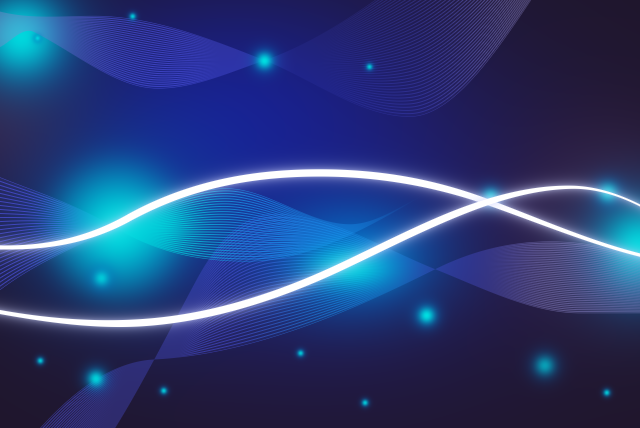
A Shadertoy shader for this background:

```glsl
// Flowing light ribbons over a deep indigo field with cyan glows and sparks.
// Curves are chains of cubic Hermite spans; each woven band fills the space
// between two such curves with evenly spaced fine lines.

#define ASPECT 1.5
#define LINE_WIDTH .0011
#define BAND_FILL .12
#define BAND_CAP .5
#define RIBBON_WIDTH .0085
#define RIBBON_HALO .011
#define SPARK_CELL .25
#define SPARK_SIZE .011
#define SPARK_CHANCE .78

const vec3 NIGHT = vec3(.122, .085, .165);
const vec3 ROYAL = vec3(.09, .13, .6);
const vec3 INDIGO = vec3(.14, .13, .47);
const vec3 PLUM = vec3(.27, .16, .29);
const vec3 AZURE = vec3(.02, .42, .74);
const vec3 CYAN = vec3(0, .87, .88);
const vec3 VIOLET = vec3(.3, .32, .88);
const vec3 LILAC = vec3(.56, .53, .8);
const vec3 SKY = vec3(.1, .56, .93);

vec2 hash2(vec2 cell) {
    vec3 q = fract(cell.xyx * vec3(.1031, .1030, .0973));
    q += dot(q, q.yzx + 33.33);
    return fract((q.xx + q.yz) * q.zy);
}

// Hermite span between knots (x, y, slope); returns height and slope.
vec2 span(float x, vec3 a, vec3 b) {
    float w = b.x - a.x, xc = clamp(x, a.x, b.x), t = (xc - a.x) / w, u = 1. - t;
    float y = mix(a.y, b.y, t * t * (3. - 2. * t)) + w * t * u * (a.z * u - b.z * t);
    float m = 6. * t * u * (b.y - a.y) / w
            + a.z * u * (1. - 3. * t) + b.z * t * (3. * t - 2.);
    return vec2(y + m * (x - xc), m);
}

vec2 curve(float x, vec3 a, vec3 b, vec3 c, vec3 d, vec3 e) {
    if (x < b.x) return span(x, a, b);
    if (x < c.x) return span(x, b, c);
    return x < d.x ? span(x, c, d) : span(x, d, e);
}

// Coverage of a band of fine lines between two edge curves.
float band(float y, vec2 a, vec2 b, float count) {
    float px = 1. / iResolution.y, height = b.x - a.x;
    height = abs(height) < 1e-4 ? 1e-4 : height;
    float v = (y - a.x) / height;
    float slope = mix(a.y, b.y, clamp(v, 0., 1.));
    float thick = abs(height) * inversesqrt(1. + slope * slope);
    float gap = thick / count;
    float d = abs(fract(v * count + .5) - .5) * gap;
    float line = clamp((LINE_WIDTH - d) / px + .5, 0., 1.);
    float average = min(BAND_CAP, 2. * LINE_WIDTH / gap);
    line = mix(average, line, smoothstep(px, 2.2 * px, gap));
    float outside = (abs(v - .5) - .5) * thick;
    return mix(BAND_FILL, 1., line) * clamp(.5 - outside / px, 0., 1.);
}

float blob(vec2 p, vec2 centre, vec2 radius) {
    vec2 q = (p - centre) / radius;
    return exp(-dot(q, q));
}

// Cyan core inside a wider azure halo.
vec3 glow(vec3 col, vec2 p, vec2 centre, float radius, float power) {
    col = mix(col, AZURE, .75 * power * blob(p, centre, vec2(radius)));
    return mix(col, CYAN, power * blob(p, centre, vec2(radius * .55)));
}

vec3 ribbon(vec3 col, float y, vec2 path, float width) {
    float d = abs(y - path.x) * inversesqrt(1. + path.y * path.y) - width;
    col = mix(col, vec3(.82, .84, 1), .5 * exp(-max(d, 0.) / RIBBON_HALO));
    return mix(col, vec3(1), clamp(.5 - d * iResolution.y, 0., 1.));
}

void mainImage(out vec4 fragColor, in vec2 fragCoord) {
    vec2 p = fragCoord / iResolution.xy * vec2(ASPECT, 1);
    float x = p.x, y = p.y;

    // Night field with broad blue light and plum fringes
    vec3 col = mix(NIGHT, INDIGO, .8 * blob(p, vec2(.76, .5), vec2(.56, .4)));
    col = mix(col, ROYAL, .9 * blob(p, vec2(.54, .7), vec2(.44, .33)));
    col = mix(col, PLUM, .6 * blob(p, vec2(0, .74), vec2(.17)));
    col = mix(col, PLUM, .7 * blob(p, vec2(1.43, .48), vec2(.22)));

    // Large glows
    col = glow(col, p, vec2(.05, .915), .15, .95);
    col = mix(col, AZURE, .45 * blob(p, vec2(.28, .49), vec2(.25, .22)));
    float disc = length(p - vec2(.275, .465)) / .155;
    col = mix(col, vec3(0, .53, .75), .75 * exp(-pow(disc, 4.)));
    col = mix(col, CYAN, .95 * exp(-2.4 * disc * disc));
    col = mix(col, vec3(0, .47, .82), .85 * blob(p, vec2(.83, .4), vec2(.19, .13)));
    col = glow(col, p, vec2(1.5, .42), .15, .95);

    // Upper band, twisting twice
    vec2 a = curve(x, vec3(0, .973, -.25), vec3(.22, .963, 0),
        vec3(.62, .859, -.4), vec3(.96, .727, 0), vec3(1.245, 1, 1.5));
    vec2 b = curve(x, vec3(0, .89, .5), vec3(.08, .925, -.5),
        vec3(.37, .793, 0), vec3(.62, .859, .35), vec3(1.2, 1.25, .8));
    float fade = mix(.7, .18, smoothstep(.57, .7, x)) + .37 * smoothstep(.75, 1.2, x);
    vec3 tint = mix(VIOLET, LILAC, smoothstep(.3, 0., x) + smoothstep(.95, 1.25, x));
    col = mix(col, tint, fade * band(y, a, b, x < .62 ? 30. : 44.));

    // Lower band, climbing from the left corner to the right edge
    a = curve(x, vec3(.27, 0, 1.6), vec3(.46, .345, 1.85),
        vec3(.645, .5, 0), vec3(1.02, .371, -.4), vec3(1.36, .268, 0));
    b = curve(x, vec3(.094, 0, 1.1), vec3(.36, .16, .05),
        vec3(1.02, .371, .5), vec3(1.29, .436, 0), vec3(1.5, .402, -.3));
    tint = mix(VIOLET, SKY, smoothstep(.5, .8, x) * smoothstep(1.05, .9, x));
    tint = mix(tint, LILAC, smoothstep(1.08, 1.3, x));
    col = mix(col, tint, .6 * band(y, a, b, 38.));

    // Middle band, brightest where it leaves its knot
    a = curve(x, vec3(0, .586, -.4), vec3(.27, .468, -.6),
        vec3(.58, .389, 0), vec3(1, .549, .6), vec3(1.2, .65, .5));
    b = curve(x, vec3(0, .322, .75), vec3(.27, .468, .5),
        vec3(.53, .56, 0), vec3(.82, .476, 0), vec3(1, .549, .5));
    tint = mix(VIOLET, CYAN, smoothstep(.05, .3, x));
    tint = mix(tint, SKY, smoothstep(.38, .62, x));
    col = mix(col, tint, .75 * smoothstep(1., .8, x) * band(y, a, b, 28.));

    // Small glows
    col = mix(col, CYAN, .85 * blob(p, vec2(.82, .375), vec2(.09, .045)));
    col = mix(col, CYAN, .5 * blob(p, vec2(.36, .48), vec2(.09, .05)));
    col = glow(col, p, vec2(.62, .858), .03, 1.);
    col = glow(col, p, vec2(.238, .35), .03, .8);
    col = glow(col, p, vec2(.225, .115), .03, .9);
    col = glow(col, p, vec2(1, .263), .03, 1.);
    col = glow(col, p, vec2(1.277, .146), .036, .6);
    col = glow(col, p, vec2(1.15, .54), .03, .8);
    col = glow(col, p, vec2(1.425, .55), .036, .8);

    // Scattered sparks, kept clear of the middle
    vec2 cell = floor(p / SPARK_CELL);
    vec2 spark = (cell + .15 + .7 * hash2(cell + 19.)) * SPARK_CELL;
    float lit = step(hash2(cell + 7.).x, SPARK_CHANCE) * step(.2, abs(spark.y - .5));
    col = glow(col, p, spark, SPARK_SIZE, .85 * lit);

    // Two crossing ribbons of white light
    a = curve(x, vec3(0, .422, -.02), vec3(.3, .49, .55),
        vec3(.75, .596, 0), vec3(1.14, .529, -.36), vec3(1.5, .404, -.25));
    b = curve(x, vec3(0, .271, -.18), vec3(.27, .244, 0),
        vec3(.8, .377, .47), vec3(1.34, .5625, 0), vec3(1.5, .52, -.5));
    float width = RIBBON_WIDTH * mix(.55, 1., smoothstep(0., .35, x));
    col = ribbon(col, y, a, width * mix(1., .45, smoothstep(.9, 1.5, x)));
    col = ribbon(col, y, b, width * mix(1., .25, smoothstep(1., 1.5, x)));

    fragColor = vec4(col, 1);
}
```
